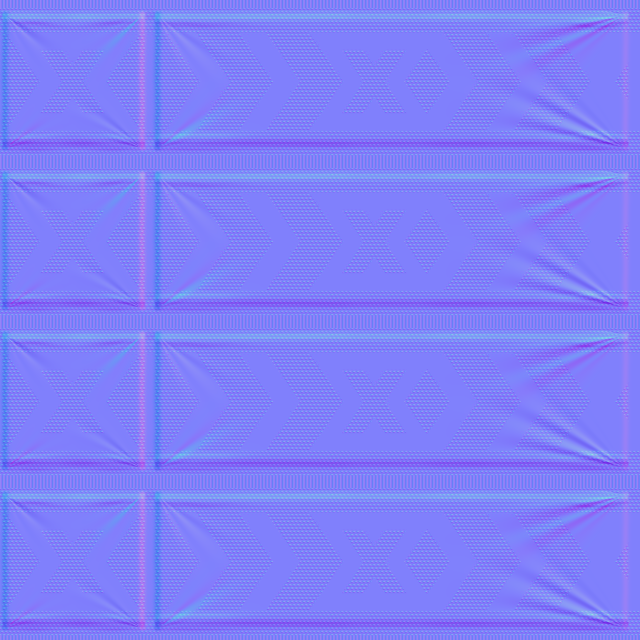
A Shadertoy shader for this texture map:

```glsl
// Normal map of quilted fabric: four rows, each a square and a long padded panel.
// Slopes of the panel rims, corner creases, mesh weave and ribbed tape are summed
// and encoded as a tangent-space colour. The layout is 768 units across the canvas.

const float TAU = 6.2831853;

float hash(float n) { return fract(sin(n * 127.1) * 43758.5453); }

float noise(float x) {
    float i = floor(x), f = fract(x);
    return mix(hash(i), hash(i + 1.0), f * f * (3.0 - 2.0 * f)) * 2.0 - 1.0;
}

float bell(float x, float width) { return exp(-x * x / (width * width)); }

// Smooth-edged coverage of lo < x < hi
float band(float x, float lo, float hi, float px) {
    return smoothstep(lo - px, lo + px, x) * (1.0 - smoothstep(hi - px, hi + px, x));
}

// Diagonal cross made of two slanted strokes
float crossShape(vec2 d, float px) {
    d = abs(d);
    return band(abs(d.x - 0.68 * d.y), -9.0, 13.0, px) * band(d.y, -9.0, 38.0, px);
}

// Woven areas: end triangles, chevrons, diamond and cross
float meshPattern(vec2 p, bool wide, float px) {
    float right = p.x + 0.7 * abs(p.y);   // constant along right-pointing edges
    float left = p.x - 0.7 * abs(p.y);    // constant along left-pointing edges
    if (!wide) {
        float ends = max(band(right, -99.0, 48.0, px), band(left, 127.0, 999.0, px));
        return max(ends, crossShape(p - vec2(87.0, 0.0), px));
    }
    float m = max(band(right, -99.0, 240.0, px), band(left, 738.0, 999.0, px));
    for (int i = 0; i < 2; i++) {
        float shift = 84.0 * float(i);
        m = max(m, band(right - shift, 276.0, 328.0, px));
        m = max(m, band(right - shift, 573.0, 625.0, px));
    }
    float diamond = band(left, 485.0, 999.0, px) * band(right, 0.0, 540.0, px);
    return max(max(m, diamond), crossShape(p - vec2(449.0, 0.0), px));
}

// Creases fanning out of a corner around a central angle
vec2 creases(vec2 d, float reach, float angle, float count, float seed) {
    float r = length(d) + 0.01;
    float a = atan(abs(d.y), abs(d.x)) - angle;
    float wave = 0.6 * cos(a * count * 2.2) + 0.8 * noise(a * count + r * 0.008 + seed);
    float fade = bell(r, reach) * smoothstep(2.0, 0.2 * reach, r) * bell(a, 0.32);
    return vec2(-d.y, d.x) * sign(d.x) / r * wave * fade;
}

void mainImage(out vec4 fragColor, in vec2 fragCoord) {
    float px = 768.0 / iResolution.y;
    vec2 p = fragCoord / iResolution.xy * 768.0;
    p.y = mod(p.y + 2.0, 192.0) - 96.0;   // row-local, zero at the panel centre

    bool wide = p.x > 180.0;
    vec2 span = wide ? vec2(189.0, 751.0) : vec2(6.0, 171.0);
    float insideX = band(p.x, span.x - 3.0, span.y + 3.0, 1.5);
    float insideY = band(p.y, -82.0, 84.0, 2.5);
    float tape = band(abs(p.y), 88.5, 99.0, 0.4 * px);
    vec2 slope = vec2(0.0);

    // Padded rims, nearly straight and slightly uneven in strength
    float wobble = 0.5 * noise(p.x * 0.02 + 4.0);
    float uneven = 0.9 + 0.15 * noise(p.x * 0.03 + 17.0);
    slope.y += 0.14 * uneven * insideX * bell(p.y - 78.5 - wobble, 5.0);
    slope.y -= 0.16 * uneven * insideX * bell(p.y + 74.5 + wobble, 4.5);
    float sway = 0.6 * noise(p.y * 0.06 + 9.0);
    slope.x -= 0.17 * insideY * bell(p.x - span.x - sway, 4.0);
    slope.x += (wide ? 0.09 : 0.17) * insideY * bell(p.x - span.y - sway, 4.0);

    // Shallow tucks that run along the rims and die out away from the ends
    float fromEnd = min(p.x - span.x, span.y - p.x);
    float tuck = insideX * bell(fromEnd - 35.0, wide ? 65.0 : 28.0);
    float lift = 3.0 * noise(p.x * 0.025 + 2.0) + 0.05 * fromEnd;
    slope.y -= 0.10 * tuck * bell(p.y - 70.0 + lift, 3.0);
    slope.y += 0.09 * tuck * bell(p.y + 66.0 - lift, 3.5);
    slope.y -= 0.07 * tuck * bell(p.y + 82.0, 2.5);

    // Creases at the four corners, strongest on the right
    for (int i = 0; i < 4; i++) {
        vec2 side = vec2(i & 1, i >> 1) * 2.0 - 1.0;
        vec2 corner = vec2(side.x > 0.0 ? span.y : span.x, side.y * 80.0);
        bool strong = side.x > 0.0;
        float reach = strong ? (wide ? 110.0 : 55.0) : (wide ? 68.0 : 45.0);
        float angle = strong && wide ? 0.38 : (side.y > 0.0 ? 0.75 : 0.5);
        float seed = float(i) * 13.7 + (wide ? 70.0 : 5.0);
        slope += (strong ? 0.20 : 0.17) * insideX * insideY
               * creases(p - corner, reach, angle, wide && strong ? 11.0 : 8.0, seed);
    }

    // Mesh: rows of separate bumps, every other row shifted by half a bump
    float border = smoothstep(59.0 - px, 59.0 + px, abs(p.y));
    float mesh = max(meshPattern(p, wide, px) * insideX, border) * (1.0 - tape);
    float detail = 1.0 - smoothstep(1.6, 3.0, px);
    float column = p.x * TAU / 4.8;
    float row = p.y * TAU / 4.0;
    float stagger = cos(0.5 * row);
    slope += mesh * detail * vec2(0.065 * sin(column) * stagger,
                                  (0.07 + 0.12 * cos(column) * stagger) * sin(row + 0.8));

    // Upright ribs on the tape between rows
    slope.x += 0.10 * tape * detail * sin(p.x * TAU / 4.0);
    slope.y += 0.03 * tape * detail * cos(p.x * TAU / 4.0);

    fragColor = vec4(0.502 + slope, 0.99 - 0.25 * length(slope), 1.0);
}
```
